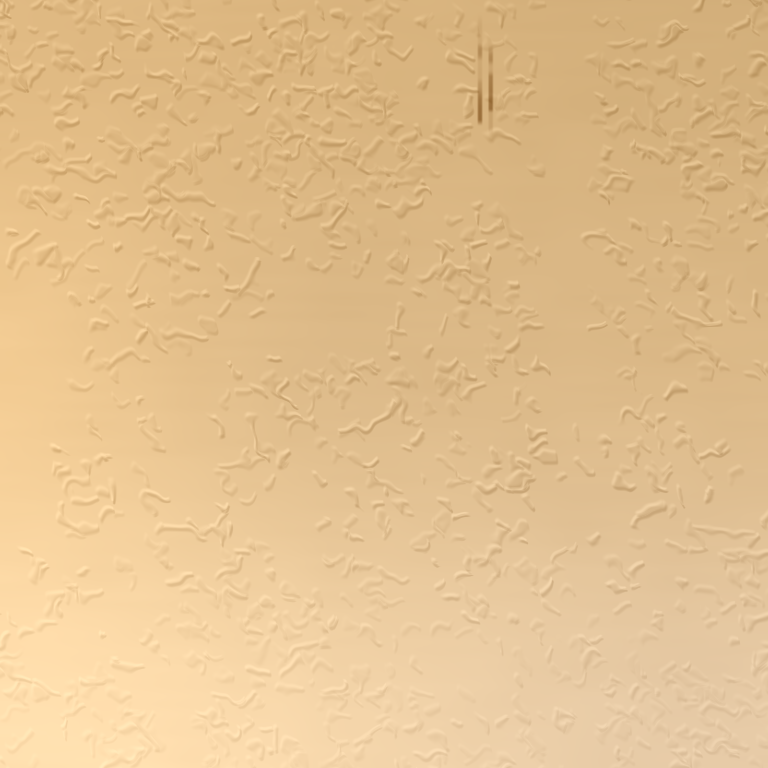
Give the GLSL for this texture, as a Shadertoy shader.

```glsl
// Warm plaster wall with low crumbly ridges, lit from above and by a glow at lower left.
// Scattered short bent strokes form a height field; its slope toward the light shades
// a smooth colour gradient. Flat patches and two worn scratches break it up.

const vec3 TOP_LEFT     = vec3(0.875, 0.725, 0.510);
const vec3 TOP_RIGHT    = vec3(0.825, 0.685, 0.480);
const vec3 MIDDLE_LEFT  = vec3(0.965, 0.810, 0.585);
const vec3 MIDDLE_RIGHT = vec3(0.862, 0.727, 0.535);
const vec3 BOTTOM_LEFT  = vec3(1.010, 0.880, 0.690);
const vec3 BOTTOM_RIGHT = vec3(0.905, 0.795, 0.655);
const vec3 SHADE_TINT   = vec3(0.92, 1.00, 1.05);
const vec3 SCRATCH_TINT = vec3(0.24, 0.27, 0.27);

const vec2  LIGHT_DIR    = vec2(-0.42, 0.91);
const float LIGHT_STEP   = 0.0048;
const float RIDGE_RADIUS = 0.0066;
const float RELIEF       = 0.112;
const float OCCLUSION    = 0.036;
const float MEAN_ANGLE   = -0.25;
const float ANGLE_SPREAD = 2.5;

vec3 hash3(vec2 p) {
    vec3 q = fract(p.xyx * vec3(0.1031, 0.1030, 0.0973));
    q += dot(q, q.yxz + 33.33);
    return fract((q.xxy + q.yzz) * q.zyx);
}

float noise(vec2 p) {
    vec2 i = floor(p), f = fract(p);
    f = f * f * (3.0 - 2.0 * f);
    float low  = mix(hash3(i).x, hash3(i + vec2(1, 0)).x, f.x);
    float high = mix(hash3(i + vec2(0, 1)).x, hash3(i + vec2(1, 1)).x, f.x);
    return mix(low, high, f.y);
}

// Soft box, 1 inside and 0 outside
float patchMask(vec2 p, vec2 center, vec2 halfSize) {
    vec2 m = smoothstep(halfSize + 0.02, halfSize - 0.02, abs(p - center));
    return m.x * m.y;
}

// How likely a ridge is at a place: loose clusters, with troweled flat areas
float ridgeDensity(vec2 p) {
    float clusters = mix(0.30, 1.0, smoothstep(0.25, 0.6, noise(p * 13.0 + 4.0)));
    float flatBand = patchMask(p, vec2(0.74, 0.75), vec2(0.038, 0.30));
    float flatEdge = patchMask(p, vec2(0.02, 0.47), vec2(0.06, 0.17));
    float flatCore = patchMask(p, vec2(0.43, 0.60), vec2(0.07, 0.06));
    float crowded  = mix(0.8, 1.15, smoothstep(0.08, 0.3, abs(p.y - 0.42)));
    return clusters * crowded * (1.0 - flatBand) * (1.0 - flatEdge) * (1.0 - flatCore);
}

// One layer of bent strokes, one candidate per grid cell
float strokeLayer(vec2 p, float cells, float amount, float seed) {
    vec2 home = floor(p * cells);
    float height = 0.0;
    for (int y = -1; y <= 1; y++)
    for (int x = -1; x <= 1; x++) {
        vec2 id = home + vec2(x, y);
        vec3 place = hash3(id + seed);
        vec3 shape = hash3(id + seed + 57.0);
        vec2 center = (id + place.xy) / cells;
        if (place.z > amount * ridgeDensity(center)) continue;

        float angle = MEAN_ANGLE + (shape.x - 0.5) * ANGLE_SPREAD;
        float halfLength = mix(0.12, 0.62, shape.y * shape.y) / cells;
        vec2 along = vec2(cos(angle), sin(angle));
        vec2 d = p - center;
        vec2 local = vec2(dot(d, along), dot(d, vec2(-along.y, along.x)));
        float t = clamp(local.x / halfLength, -1.0, 1.0);
        local.y += (shape.z - 0.5) * 0.7 * halfLength * (t * t - 0.4);
        local.x -= t * halfLength;
        float radius = RIDGE_RADIUS * mix(0.7, 1.15, shape.z) * (1.0 - 0.25 * t);
        float ridge = smoothstep(radius, 0.1 * radius, length(local));
        height = max(height, ridge * mix(0.35, 1.0, fract(place.z * 37.0)));
    }
    return height;
}

float wallHeight(vec2 p) {
    // Warping gives the strokes their crooked outline
    vec2 warp = vec2(noise(p * 65.0), noise(p * 65.0 + 19.0)) - 0.5;
    p += warp * 0.016;
    float h = strokeLayer(p, 42.0, 0.58, 11.0);
    h = max(h, strokeLayer(p, 30.0, 0.50, 137.0));
    return max(h, strokeLayer(p, 17.0, 0.30, 291.0));
}

vec3 wallColor(vec2 p) {
    float side = smoothstep(-0.10, 0.48, p.x);
    vec3 top    = mix(TOP_LEFT, TOP_RIGHT, smoothstep(0.0, 1.0, p.x));
    vec3 middle = mix(MIDDLE_LEFT, MIDDLE_RIGHT, side);
    vec3 bottom = mix(BOTTOM_LEFT, BOTTOM_RIGHT, smoothstep(0.05, 0.95, p.x));
    vec3 color  = mix(bottom, middle, smoothstep(0.0, 0.56, p.y));
    return mix(color, top, smoothstep(0.44, 1.0, p.y));
}

// Two worn vertical lines, darker toward their lower ends
float scratches(vec2 p) {
    float mark = 0.0;
    for (int i = 0; i < 2; i++) {
        float k = float(i);
        float line = smoothstep(0.0045, 0.001, abs(p.x - 0.625 - 0.014 * k));
        float span = smoothstep(0.825, 0.835, p.y + 0.012 * k - 0.01)
                   * smoothstep(0.985, 0.965, p.y + 0.04 * k);
        float wear = 0.25 + 0.75 * smoothstep(0.3, 0.7, noise(vec2(k * 9.0, p.y * 45.0)));
        mark = max(mark, line * span * wear * mix(1.0, 0.55, smoothstep(0.84, 0.95, p.y)));
    }
    return mark;
}

void mainImage(out vec4 fragColor, in vec2 fragCoord) {
    vec2 p = fragCoord / iResolution.xy;

    // Ridge relief, washed out near the bottom
    float height = wallHeight(p);
    float slope = height - wallHeight(p + LIGHT_DIR * LIGHT_STEP);
    float strength = mix(0.55, 1.0, smoothstep(0.05, 0.4, p.y));
    float shade = (slope * RELIEF - height * OCCLUSION) * strength;

    // Faint unevenness and trowel streaks
    shade += (noise(p * 16.0) - 0.5) * 0.010 + (noise(p * vec2(9.0, 85.0)) - 0.5) * 0.008;

    vec3 color = wallColor(p) + shade * SHADE_TINT - scratches(p) * SCRATCH_TINT;
    fragColor = vec4(clamp(color, 0.0, 1.0), 1.0);
}
```
